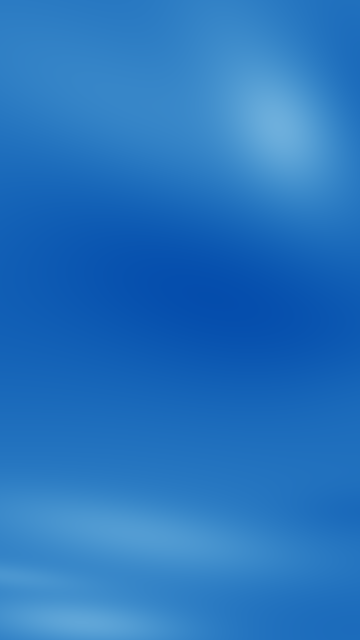
Write a WebGL 1 fragment shader that draws this background.

```glsl
precision highp float;
// Soft blue backdrop: a deep band across the middle, a bright glow at the
// upper right and pale streaks near the bottom. Rotated Gaussian lobes add up
// to one lightness field, which a quadratic ramp turns into blues.

#define BASE_LIGHT 0.40
#define DEEP_BLUE vec3(0.01, 0.29, 0.67)
#define RAMP_LINEAR vec3(0.25, 0.41, 0.20)
#define RAMP_CURVE vec3(0.19, 0.0, 0.0)
#define ASPECT 1.77778
#define BAND_DEPTH 0.18
#define CORE_DEPTH 0.20
#define GLOW_GAIN 0.30
#define STREAK_GAIN 0.27

uniform vec2 u_resolution;

// Gaussian lobe; radii run along and across the tilt, given in degrees.
float lobe(vec2 p, vec2 center, vec2 radii, float tilt) {
  float angle = radians(tilt);
  vec2 axis = vec2(cos(angle), sin(angle));
  vec2 offset = p - center;
  vec2 local = vec2(dot(offset, axis), dot(offset, vec2(-axis.y, axis.x)));
  local /= radii;
  return exp(-dot(local, local));
}

// Broad dark band with a slanted deeper core.
float middleShade(vec2 p) {
  float bandOffset = (p.y - 0.92) / 0.33;
  float band = BAND_DEPTH * exp(-bandOffset * bandOffset);
  float core = CORE_DEPTH * lobe(p, vec2(0.56, 0.99), vec2(0.60, 0.25), -25.0);
  return band + core;
}

// Sweeping haze, a ray rising to the left, and the bright glow at its foot.
float upperLight(vec2 p) {
  float haze = 0.20 * lobe(p, vec2(0.39, 1.454), vec2(0.60, 0.20), -25.0);
  float ray = 0.22 * lobe(p, vec2(0.72, 1.52), vec2(0.38, 0.16), 119.0);
  float glow = GLOW_GAIN * lobe(p, vec2(0.79, 1.42), vec2(0.17, 0.13), 119.0);
  float edge = 0.10 * lobe(p, vec2(1.02, 1.55), vec2(0.25, 0.12), 110.0);
  return haze + ray + glow - edge;
}

// Pale streaks over a wide halo, fading into shade on the right.
float lowerLight(vec2 p) {
  float halo = 0.15 * lobe(p, vec2(0.30, 0.20), vec2(0.65, 0.27), -5.0);
  float streak = STREAK_GAIN * lobe(p, vec2(0.39, 0.296), vec2(0.45, 0.085), -10.0);
  float wisp = 0.20 * lobe(p, vec2(0.0, 0.18), vec2(0.25, 0.035), -6.0);
  float pool = 0.38 * lobe(p, vec2(0.23, 0.046), vec2(0.28, 0.065), -5.0);
  float rim = 0.07 * lobe(p, vec2(1.05, 0.68), vec2(0.30, 0.15), 0.0);
  float notch = 0.10 * lobe(p, vec2(1.0, 0.355), vec2(0.20, 0.07), 0.0);
  float corner = 0.13 * lobe(p, vec2(0.90, 0.06), vec2(0.40, 0.20), 0.0);
  return halo + streak + wisp + pool + rim - notch - corner;
}

void main() {
  // One unit is the canvas width; height is scaled to a 9:16 frame.
  vec2 p = gl_FragCoord.xy / u_resolution * vec2(1.0, ASPECT);
  float light = BASE_LIGHT - middleShade(p) + upperLight(p) + lowerLight(p);
  light = clamp(light, 0.0, 1.0);
  vec3 color = DEEP_BLUE + light * (RAMP_LINEAR + light * RAMP_CURVE);
  gl_FragColor = vec4(color, 1.0);
}
```
